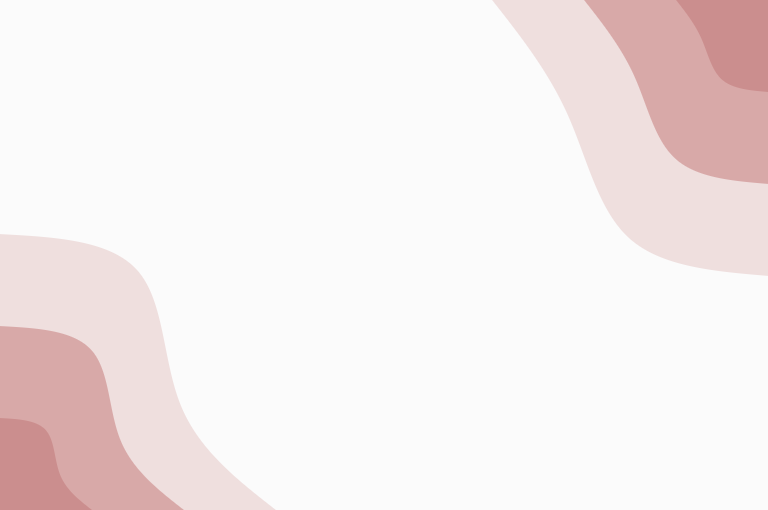
This background is drawn by a WebGL 1 fragment shader. Its source:

```glsl
precision highp float;
// Pale background with three nested rose waves in two opposite corners.

uniform vec2 u_resolution;

// One span of a cubic spline from a to b, with second derivatives ma and mb.
vec2 splineSpan(vec2 a, vec2 b, vec2 ma, vec2 mb, float s) {
  return mix(a, b, s) - s * (1.0 - s) / 6.0 * ((2.0 - s) * ma + (1.0 + s) * mb);
}

// Natural spline through four nodes, 30 degrees apart, around the corner.
// All lie at radius 1 except the one at 30 degrees, at radius dent; t is 0..3.
vec2 waveEdge(float t, float dent) {
  vec2 n0 = vec2(0.0, 1.0);
  vec2 n1 = vec2(0.5, 0.866);
  vec2 n2 = dent * vec2(0.866, 0.5);
  vec2 n3 = vec2(1.0, 0.0);
  vec2 bend1 = n0 - 2.0 * n1 + n2;
  vec2 bend2 = n1 - 2.0 * n2 + n3;
  vec2 m1 = 0.4 * (4.0 * bend1 - bend2);
  vec2 m2 = 0.4 * (4.0 * bend2 - bend1);
  if (t < 1.0) return splineSpan(n0, n1, vec2(0.0), m1, t);
  if (t < 2.0) return splineSpan(n1, n2, m1, m2, t - 1.0);
  return splineSpan(n2, n3, m2, vec2(0.0), t - 2.0);
}

// Paints the layers; p is measured from the corner, pixel is the edge width.
vec3 paintWaves(vec3 color, vec2 p, float dent, float pixel) {
  // Bisect for the edge point in the same direction as p.
  float t = 1.5;
  float stride = 0.75;
  for (int i = 0; i < 15; i++) {
    vec2 c = waveEdge(t, dent);
    t += p.x * c.y > p.y * c.x ? stride : -stride;
    stride *= 0.5;
  }
  vec2 edge = waveEdge(t, dent);
  vec2 tangent = normalize(waveEdge(t + 0.01, dent) - waveEdge(t - 0.01, dent));
  float level = length(p) / length(edge);
  float slope = abs(edge.x * tangent.y - edge.y * tangent.x);

  // Scaled copies of the edge, from the outer layer inward.
  for (int i = 0; i < 3; i++) {
    vec3 layer = i == 0 ? vec3(0.937, 0.874, 0.871)
               : i == 1 ? vec3(0.849, 0.663, 0.660)
               : vec3(0.797, 0.557, 0.555);
    float dist = (level - 1.0 + float(i) / 3.0) * slope;
    color = mix(color, layer, clamp(0.5 - dist / pixel, 0.0, 1.0));
  }
  return color;
}

void main() {
  float size = 0.541 * u_resolution.y;
  vec2 fromLowerLeft = gl_FragCoord.xy / size;
  vec2 fromUpperRight = (u_resolution - gl_FragCoord.xy) / size;

  vec3 color = vec3(0.984);
  color = paintWaves(color, fromLowerLeft, 0.757, 1.0 / size);
  color = paintWaves(color, fromUpperRight, 0.837, 1.0 / size);
  gl_FragColor = vec4(color, 1.0);
}
```
